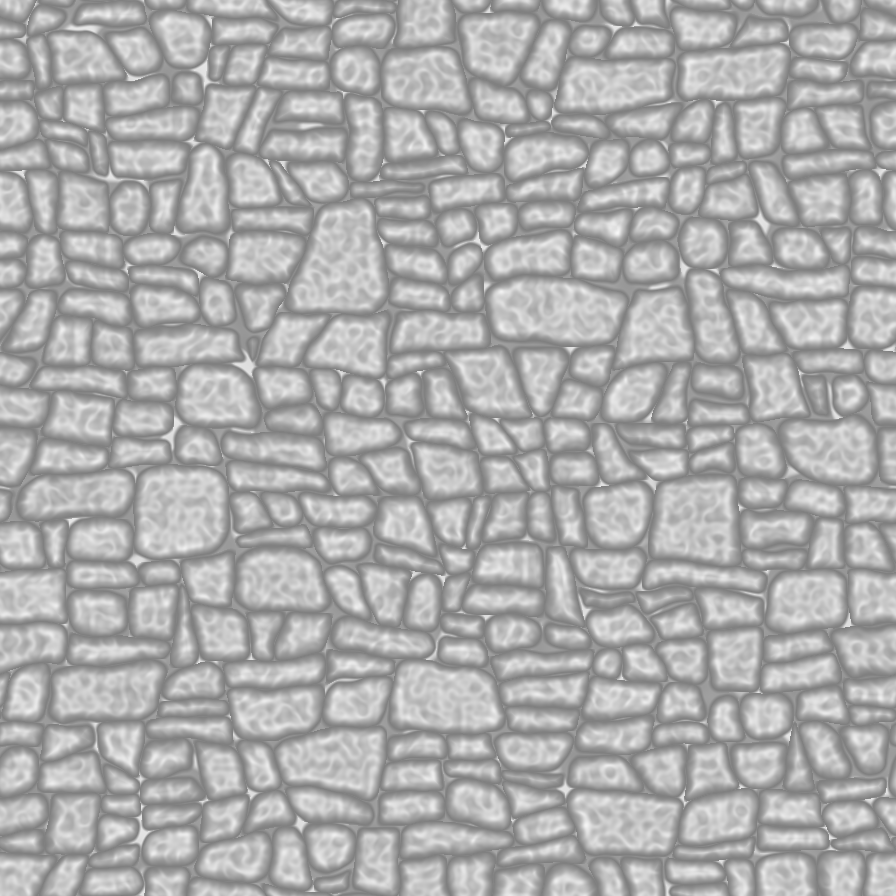
This texture map is drawn by a Shadertoy shader. Its source:

```glsl
// Tiling height map of a rubble stone wall in grey: a pinwheel layout of slanted
// quads is cut into smaller stones, corners are rounded, then each stone gets a
// dark joint, a light rim and a mottled face. All noise wraps at the canvas edge.

const vec2  GRID = vec2(10.0, 14.0);       // quads per tile, must be even
const float JITTER = 0.84;                 // spread of the quad corners
const vec2  SLANT = vec2(0.34, 0.13);      // tilt of upright and level joints
const float CUT_CHANCE = 0.74;             // share of large quads that are cut
const float MIN_AREA = 0.0036;             // stones below this are never cut
const float CORNER_MIN = 0.008, CORNER_MAX = 0.032;
const float WAVE = 0.012, ROUGHNESS = 0.0042;
const float JOINT_WIDTH = 0.0125;          // falloff from face to joint
const float JOINT_TONE = 0.48, MORTAR_TONE = 0.61, CHIP_TONE = 0.88;
const float FACE_TONE = 0.705, VEIN = 0.105, SPECKLE = 0.11, RIM = 0.055;

float hash(vec2 p) {
    return fract(sin(dot(p, vec2(127.1, 311.7))) * 43758.5453);
}

// Gradient noise that repeats after a whole number of cells
float slope(vec2 cell, vec2 offset, float period) {
    float angle = 6.2832 * hash(mod(cell, period) + period);
    return dot(vec2(cos(angle), sin(angle)), offset);
}

float noise(vec2 p, float period) {
    p *= period;
    vec2 i = floor(p), f = p - i;
    vec2 u = f * f * f * (f * (f * 6.0 - 15.0) + 10.0);
    vec2 e = vec2(1.0, 0.0);
    return mix(mix(slope(i, f, period), slope(i + e, f - e, period), u.x),
               mix(slope(i + e.yx, f - e.yx, period),
                   slope(i + 1.0, f - 1.0, period), u.x), u.y);
}

// Corner of the layout: position in xy, joint tilt in z
vec3 corner(vec2 id) {
    vec2 w = mod(id, GRID);
    vec2 jitter = vec2(hash(w + 3.1), hash(w + 17.7)) - 0.5;
    return vec3((id + 0.5 + JITTER * jitter) / GRID, 2.0 * hash(w + 41.3) - 1.0);
}

float uprightSide(vec2 p, vec3 c) { return p.x - c.x - SLANT.x * c.z * (p.y - c.y); }
float levelSide(vec2 p, vec3 c)   { return p.y - c.y - SLANT.y * c.z * (p.x - c.x); }

// Distances to the left/bottom (lo) and right/top (hi) joints of one quad
void quadSides(vec2 p, vec2 id, out vec2 lo, out vec2 hi, out vec2 size) {
    vec3 a = corner(id), b = corner(id + vec2(1, 0));
    vec3 c = corner(id + vec2(0, 1)), d = corner(id + 1.0);
    bool even = mod(id.x + id.y, 2.0) < 0.5;
    vec3 left = even ? a : c, right = even ? d : b;
    vec3 bottom = even ? b : a, top = even ? c : d;
    lo = vec2(uprightSide(p, left), levelSide(p, bottom));
    hi = -vec2(uprightSide(p, right), levelSide(p, top));
    size = vec2(right.x - left.x, top.y - bottom.y);
}

// Distance into the stone around p (negative in mortar), and its random seed
float stone(vec2 p, out float seed) {
    vec2 lo = vec2(0), hi = vec2(0), size = vec2(0.1), home = vec2(0);
    float best = -1.0;
    vec2 base = floor(p * GRID - 0.5);
    for (int y = -1; y <= 1; y++)
    for (int x = -1; x <= 1; x++) {
        vec2 id = base + vec2(x, y), l, h, s;
        quadSides(p, id, l, h, s);
        vec2 inner = min(l, h);
        float depth = min(inner.x, inner.y);
        if (depth > best) { best = depth; lo = l; hi = h; size = s; home = id; }
    }
    seed = hash(mod(home, GRID) + 71.9);

    // Cut large quads across their longer side
    for (int k = 0; k < 3; k++) {
        vec2 key = vec2(seed * 97.0, float(k));
        if (size.x * size.y < MIN_AREA || hash(key) > CUT_CHANCE) break;
        int axis = size.x > 1.35 * size.y ? 0 : 1;
        vec2 f = lo / max(lo + hi, 0.001);
        float share = mix(0.28, 0.72, hash(key + 5.3));
        float tilt = (hash(key + 9.7) - 0.5) * 0.5;
        float d = (f[axis] - share - tilt * (f[1 - axis] - 0.5)) * size[axis];
        if (d > 0.0) { lo[axis] = d; size[axis] *= 1.0 - share; }
        else         { hi[axis] = -d; size[axis] *= share; }
        seed = fract(seed * 7.31 + (d > 0.0 ? 0.37 : 0.11));
    }

    // Round the corners
    float r = mix(CORNER_MIN, CORNER_MAX, pow(hash(vec2(seed * 53.0, 2.0)), 2.0));
    r = min(r, 0.4 * min(size.x, size.y));
    vec2 q = r - min(lo, hi);
    return r - length(max(q, 0.0)) - min(max(q.x, q.y), 0.0);
}

void mainImage(out vec4 fragColor, in vec2 fragCoord) {
    vec2 uv = fragCoord / iResolution.xy;

    // Bend the joints and roughen the outlines
    vec2 p = uv + WAVE * vec2(noise(uv, 9.0), noise(uv + 0.37, 11.0))
                + ROUGHNESS * vec2(noise(uv, 38.0), noise(uv + 0.61, 34.0));
    float seed;
    float depth = stone(p, seed);
    float patches = noise(uv + 0.23, 17.0);
    depth -= 0.0006 + 0.009 * max(patches - 0.08, 0.0);

    // Mottled face with pale veins
    float vein = 1.0 - smoothstep(0.0, 0.36, abs(noise(uv, 58.0)));
    float face = FACE_TONE + VEIN * vein + SPECKLE * noise(uv + 0.5, 94.0)
               + 0.03 * (seed - 0.5) + 0.03 * noise(uv, 24.0);
    float rim = (depth - 0.0115) / 0.0045;
    face += RIM * exp(-rim * rim) * (1.0 + noise(uv, 31.0));

    // Mortar, with a pale chip here and there
    float chip = smoothstep(0.12, 0.3, noise(uv + 0.71, 26.0));
    float mortar = mix(MORTAR_TONE, CHIP_TONE, chip) + 0.05 * noise(uv, 46.0);

    float tone = depth > 0.0
        ? mix(JOINT_TONE, face, smoothstep(-0.002, JOINT_WIDTH, depth + 0.0008))
        : mix(JOINT_TONE + 0.02, mortar, smoothstep(0.0, 0.0045, -depth));
    fragColor = vec4(vec3(tone), 1.0);
}
```
